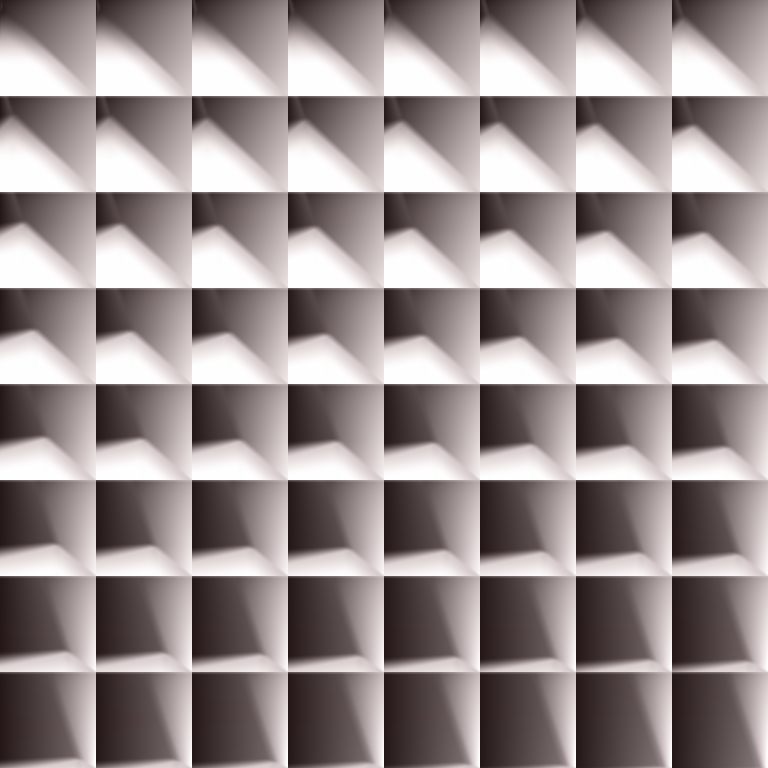
Write a WebGL 1 fragment shader that draws this pattern.

```glsl
precision highp float;
uniform vec2 u_resolution;

// Shading of the leaning left wall, dark at its outer side
float leftWall(vec2 p, float crease, float t) {
    return 0.09 + 0.21 * clamp(p.x / max(crease, 0.02), 0.0, 1.0)
         + 0.2 * t * t * t * p.x * p.y;
}

// Shading of the right wall, rising toward the lower right
float rightWall(vec2 p, float crease, float t) {
    float across = clamp((p.x - crease) / (1.0 - crease), 0.0, 1.0);
    return mix(0.14, 0.37, t) + 0.42 * across + 0.27 * p.y
         - 0.06 * exp(-10.0 * p.y);
}

// Bright floor, dim at first and faintly creased under the corner
float floorLight(vec2 p, vec2 corner, float depth, float t) {
    float light = mix(0.8, 1.0, smoothstep(0.0, 0.3, depth));
    float early = exp(-12.0 * t * t - 3.0 * t);
    light *= mix(1.0, smoothstep(-0.1, 0.7, p.y), early);
    float fold = (p.x - corner.x) / 0.035;
    return light - 0.05 * exp(-fold * fold - 5.0 * max(depth, 0.0));
}

// One cell: p runs right and down, t is its progress through the series
float cellTone(vec2 p, float t) {
    vec2 corner = vec2(0.02 + 0.9 * t, 0.08 + 0.92 * t);
    float crease = mix(0.58 * t, corner.x, min(p.y / corner.y, 1.0));
    float creaseWidth = mix(0.03, 0.07, t);
    float walls = mix(leftWall(p, crease, t), rightWall(p, crease, t),
        smoothstep(-creaseWidth, creaseWidth, p.x - crease));

    // The floor lies below both the left edge and the diagonal
    float leftDepth = p.y - corner.y - 0.09 * (1.0 - p.x / corner.x);
    float slope = (1.0 - corner.y) / (1.0 - corner.x);
    float rightDepth = p.y - corner.y - slope * (p.x - corner.x);
    float leftSoft = mix(0.09, 0.035, clamp(p.x / corner.x, 0.0, 1.0));
    float rightSoft = mix(0.08, 0.025, p.x);
    float cover = smoothstep(-leftSoft, leftSoft, leftDepth)
                * smoothstep(-rightSoft, rightSoft, rightDepth);
    float depth = min(leftDepth, rightDepth);
    return mix(walls, floorLight(p, corner, depth, t), cover);
}

void main() {
    vec2 grid = 8.0 * gl_FragCoord.xy / u_resolution;
    grid.y = 8.0 - grid.y;
    vec2 cell = floor(grid);
    vec2 p = fract(grid);
    float tone = cellTone(p, (cell.y * 8.0 + cell.x) / 63.0);

    // Light bleeding over the top seam from the floor above
    float seam = 1.0 - smoothstep(0.0, 0.03, p.y);
    tone = mix(tone, 0.9, 0.3 * seam * step(0.5, cell.y));
    tone = clamp(tone, 0.0, 0.995);

    // Warm tint that fades out near white
    float warmth = 0.052 * (1.0 - pow(tone, 8.0));
    gl_FragColor = vec4(tone + warmth, tone, tone, 1.0);
}
```
